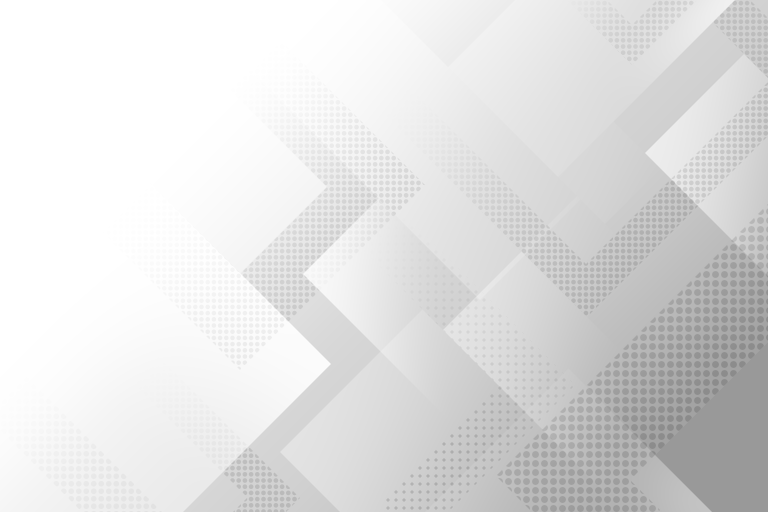
This background is drawn by a Shadertoy shader. Its source:

```glsl
// Grid space: 512 units per canvas height, y pointing down.
vec2 grid;      // position
vec2 diagonal;  // x - y and x + y
float pixel;    // size of one pixel

// Smooth mask of a square turned by 45 degrees, given in diagonal axes.
float diamond(vec2 lo, vec2 hi) {
    vec2 inside = min(diagonal - lo, hi - diagonal) / (1.414 * pixel);
    vec2 edge = clamp(inside + 0.5, 0.0, 1.0);
    return edge.x * edge.y;
}

float frame(vec2 lo, vec2 hi, vec2 innerLo, vec2 innerHi) {
    return diamond(lo, hi) * (1.0 - diamond(innerLo, innerHi));
}

float dots(float pitch, float radius) {
    vec2 cell = (fract(grid / pitch) - 0.5) * pitch;
    return clamp((radius - length(cell)) / pixel + 0.5, 0.0, 1.0);
}

// Translucent white sheet, fading to the right from its left corner.
float sheet(float tone, vec2 lo, vec2 hi, float opacity, float reach) {
    float fade = 1.0 - smoothstep(0.0, reach, dot(diagonal - lo, vec2(1)));
    return mix(tone, 1.0, diamond(lo, hi) * opacity * fade);
}

void mainImage(out vec4 fragColor, in vec2 fragCoord) {
    pixel = 512.0 / iResolution.y;
    grid = vec2(fragCoord.x, iResolution.y - fragCoord.y) * pixel;
    diagonal = vec2(grid.x - grid.y, grid.x + grid.y);
    float across = diagonal.x, along = diagonal.y;
    float fine = dots(6.2, 2.3);

    // Backdrop, white to grey along the diagonal
    float tone = 1.0 - 0.17 * smoothstep(300.0, 760.0, along)
                     - 0.17 * smoothstep(700.0, 1200.0, along);

    // Upper left sheets and dotted frame
    tone = sheet(tone, vec2(180, 290), vec2(381, 780), 0.5, 900.0);
    tone = mix(tone, 1.0, 0.4 * diamond(vec2(-33, 100), vec2(140, 514)));
    float mask = frame(vec2(-130, 100), vec2(240, 610), vec2(-33, 100), vec2(140, 514));
    tone -= 0.08 * fine * mask * smoothstep(300.0, 600.0, along);

    // Central sheets
    tone = sheet(tone, vec2(29, 577), vec2(180, 900), 0.8, 300.0);
    tone = sheet(tone, vec2(-172, 732), vec2(113, 1150), 0.36, 520.0);
    tone = sheet(tone, vec2(113, 773), vec2(270, 1150), 0.42, 380.0);
    tone = sheet(tone, vec2(270, 773), vec2(381, 904), 0.14, 230.0);

    // Tiny dots in an angled strip
    mask = frame(vec2(-125, 610), vec2(190, 960), vec2(-125, 610), vec2(113, 885));
    tone -= 0.11 * dots(8.0, 1.6) * mask * smoothstep(570.0, 900.0, along)
          * (1.0 - 0.5 * smoothstep(0.0, 190.0, across));

    // Upper right sheets
    tone = sheet(tone, vec2(381, 515), vec2(900, 735), 0.3, 700.0);
    tone = sheet(tone, vec2(381, 735), vec2(492, 829), 0.12, 230.0);
    tone = mix(tone, 1.0, diamond(vec2(381, 515), vec2(900, 735)) * 0.65
             * smoothstep(500.0, 740.0, across) * smoothstep(640.0, 735.0, along));
    tone = sheet(tone, vec2(492, 798), vec2(690, 1200), 0.62, 400.0);

    // Upper right dotted angles
    mask = frame(vec2(270, 480), vec2(900, 904), vec2(322, 480), vec2(900, 850));
    tone -= 0.09 * fine * mask * smoothstep(480.0, 860.0, along);
    mask = frame(vec2(567, 570), vec2(900, 697), vec2(607, 570), vec2(900, 657));
    tone -= 0.065 * fine * mask * smoothstep(540.0, 680.0, along);
    tone -= 0.075 * fine * diamond(vec2(690, 735), vec2(750, 900));

    // Lower right block, sheet and coarse dots
    tone -= 0.04 * diamond(vec2(200, 972), vec2(650, 1110))
          * smoothstep(960.0, 1110.0, along);
    tone = mix(tone, 0.60, diamond(vec2(200, 1110), vec2(600, 1500)));
    tone = sheet(tone, vec2(-100, 937), vec2(200, 1500), 0.1, 700.0);
    tone = mix(tone, 1.0, diamond(vec2(20, 1040), vec2(200, 1500)) * 0.3
             * smoothstep(60.0, 200.0, across) * smoothstep(1040.0, 1210.0, along));
    mask = frame(vec2(20, 972), vec2(650, 1170), vec2(150, 1110), vec2(650, 1500));
    tone -= 0.09 * dots(9.0, 3.4) * mask;

    // Large left sheet over everything behind it
    float veil = mix(0.48, 0.9, smoothstep(-300.0, -33.0, across));
    veil = mix(0.9, veil, smoothstep(330.0, 540.0, along));
    veil *= mix(1.0, 0.75, fine * diamond(vec2(-130, 300), vec2(-33, 610)));
    float leftSheet = diamond(vec2(-600, -600), vec2(-33, 695));
    tone = mix(tone, 1.0, leftSheet * veil);

    // Lower left dotted angles
    mask = frame(vec2(-500, 500), vec2(-198, 798), vec2(-500, 500), vec2(-250, 745));
    tone -= fine * mask * mix(0.09, 0.03, leftSheet) * smoothstep(500.0, 700.0, along);
    mask = diamond(vec2(-430, 390), vec2(-350, 680));
    tone -= 0.035 * dots(7.5, 2.8) * mask * smoothstep(380.0, 600.0, along);

    fragColor = vec4(vec3(clamp(tone, 0.0, 1.0)), 1.0);
}
```
